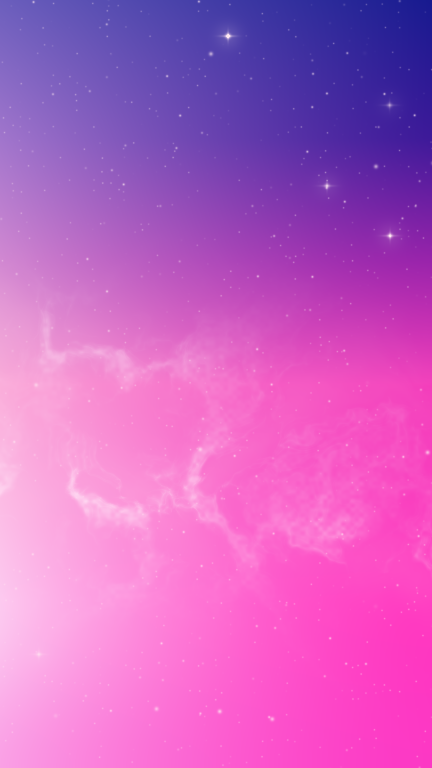
A WebGL 1 fragment shader for this background:

```glsl
precision highp float;
// Dreamy nebula sky: indigo above, pink below, paler towards the left.
// Two vertical colour ramps are blended across the canvas, then ridged-noise
// wisps follow three curved bands, with hashed stars and a few flares on top.

uniform vec2 u_resolution;

#define WISP_SCALE 8.0
#define WISP_WARP 1.1
#define WISP_GAIN 0.62
#define DUST_SCALE 170.0
#define HAZE_GAIN 0.16
#define STAR_GAIN 0.75
#define FLARE_GAIN 0.85
#define FLARE_COUNT 5

float hash(vec2 p) {
  return fract(sin(dot(p, vec2(127.1, 311.7))) * 43758.5453);
}

float noise(vec2 p) {
  vec2 i = floor(p), f = fract(p);
  f = f * f * (3.0 - 2.0 * f);
  return mix(mix(hash(i), hash(i + vec2(1.0, 0.0)), f.x),
             mix(hash(i + vec2(0.0, 1.0)), hash(i + vec2(1.0)), f.x), f.y);
}

// Octaves of noise: x is the smooth sum, y the ridged sum
vec2 fractal(vec2 p) {
  vec2 sum = vec2(0.0);
  float amp = 0.52;
  for (int i = 0; i < 5; i++) {
    float n = noise(p);
    float ridge = 1.0 - abs(2.0 * n - 1.0);
    sum += amp * vec2(n, ridge * ridge);
    p = mat2(1.6, 1.2, -1.2, 1.6) * p + 5.3;
    amp *= 0.52;
  }
  return sum;
}

float bell(float d, float width) {
  return exp(-d * d / (width * width));
}

// Six colours from the bottom to the top of the canvas
vec3 ramp(float y, vec3 c0, vec3 c1, vec3 c2, vec3 c3, vec3 c4, vec3 c5) {
  vec3 c = mix(c0, c1, smoothstep(0.0, 0.22, y));
  c = mix(c, c2, clamp((y - 0.22) / 0.28, 0.0, 1.0));
  c = mix(c, c3, clamp((y - 0.50) / 0.16, 0.0, 1.0));
  c = mix(c, c4, clamp((y - 0.66) / 0.16, 0.0, 1.0));
  return mix(c, c5, clamp((y - 0.82) / 0.18, 0.0, 1.0));
}

vec3 skyColor(vec2 uv) {
  vec3 pale = ramp(uv.y, vec3(0.98, 0.63, 0.90), vec3(0.99, 0.79, 0.94),
                   vec3(0.98, 0.67, 0.85), vec3(0.82, 0.53, 0.82),
                   vec3(0.63, 0.46, 0.80), vec3(0.42, 0.37, 0.74));
  vec3 deep = ramp(uv.y, vec3(0.99, 0.22, 0.77), vec3(1.00, 0.21, 0.75),
                   vec3(0.95, 0.23, 0.73), vec3(0.60, 0.14, 0.67),
                   vec3(0.24, 0.10, 0.60), vec3(0.09, 0.10, 0.56));
  float falloff = mix(1.45, 1.0, smoothstep(0.6, 1.0, uv.y));
  return mix(pale, deep, 1.0 - pow(1.0 - uv.x, falloff));
}

// Strength of the cloud bands: central river, upper left arm, lower arc
float bandMask(vec2 uv) {
  float river = 0.36 + 0.15 * smoothstep(0.42, 0.85, uv.x);
  float mask = bell(uv.y - river, 0.055) * (0.65 + 0.45 * bell(uv.x - 0.3, 0.2));
  float arm = 0.58 - 0.09 * uv.x;
  mask += 0.6 * bell(uv.y - arm, 0.05) * (1.0 - smoothstep(0.2, 0.75, uv.x));
  float arc = 0.25 + 0.06 * bell(uv.x - 0.72, 0.2);
  mask += 0.5 * bell(uv.y - arc, 0.05) * (0.45 + 0.55 * smoothstep(0.5, 0.8, uv.x));
  return mask + 0.2 * bell(uv.y - 0.4, 0.16);
}

// One hashed star per cell; only the rare cells are lit
float starLayer(vec2 p, float cells, float rarity, float radius) {
  vec2 cell = floor(p * cells);
  vec2 center = 0.25 + 0.5 * vec2(hash(cell + 3.1), hash(cell + 8.7));
  float d = length(fract(p * cells) - center) / cells;
  float lit = smoothstep(rarity, 1.0, hash(cell + 17.3));
  return lit * bell(d, radius);
}

// Larger stars stepped along a quadratic sequence, each fainter than the last
float flares(vec2 uv, float aspect) {
  float light = 0.0;
  for (int i = 0; i < FLARE_COUNT; i++) {
    float k = float(i), pairs = 0.5 * k * (k - 1.0);
    vec2 center = fract(vec2(0.528, 0.953) + k * vec2(0.375, -0.26)
                        + pairs * vec2(0.479, 0.325));
    vec2 d = (uv - center) * vec2(aspect, 1.0);
    float spikes = bell(d.x, 0.010) * bell(d.y, 0.0015)
                 + bell(d.y, 0.007) * bell(d.x, 0.0012);
    float glow = bell(length(d), 0.0032) + 0.16 * bell(length(d), 0.016);
    light += (glow + 0.4 * spikes) / (1.0 + 0.4 * k);
  }
  return light;
}

void main() {
  vec2 uv = gl_FragCoord.xy / u_resolution;
  float aspect = u_resolution.x / u_resolution.y;
  vec2 p = uv * vec2(aspect, 1.0);
  vec3 color = skyColor(uv);

  // Soft haze and fine, dusty wisps
  vec2 warp = vec2(fractal(p * 6.0).x, fractal(p * 6.0 + 7.4).x) - 0.5;
  vec2 cloud = fractal(p * WISP_SCALE + WISP_WARP * warp * 2.0);
  float mask = bandMask(uv + 0.09 * warp);
  float dust = 0.55 + 0.75 * noise(p * DUST_SCALE);
  float wisps = smoothstep(0.36, 0.86, cloud.y) * dust * mask;
  color = mix(color, vec3(1.0, 0.74, 0.88), HAZE_GAIN * mask * cloud.x * 2.0);
  color = mix(color, vec3(1.0, 0.88, 0.96), clamp(WISP_GAIN * wisps, 0.0, 0.85));

  // Stars
  float stars = 0.5 * starLayer(p, 95.0, 0.80, 0.0011)
              + 0.9 * starLayer(p + 2.3, 42.0, 0.82, 0.0015)
              + starLayer(p + 5.9, 14.0, 0.80, 0.0026);
  float light = STAR_GAIN * stars + FLARE_GAIN * flares(uv, aspect);
  color = mix(color, vec3(1.0, 0.91, 0.95), clamp(light, 0.0, 1.0));
  gl_FragColor = vec4(color, 1.0);
}
```
